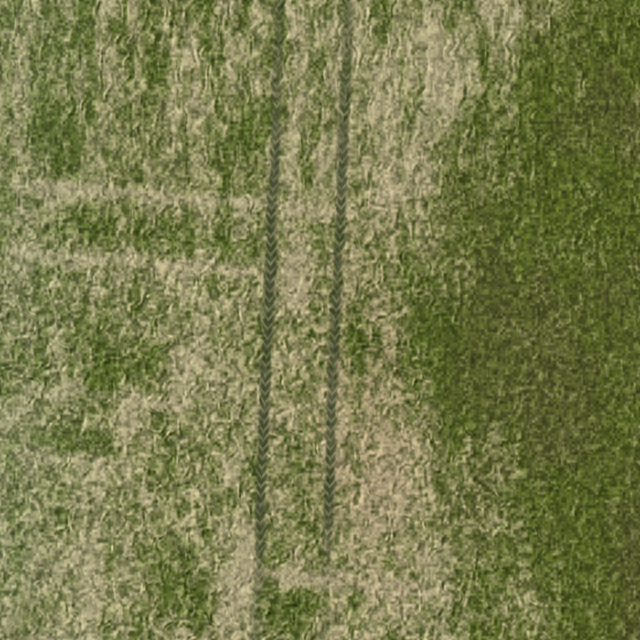
Reproduce this texture procedurally as a Shadertoy shader.

```glsl
// Aerial view of a mown meadow: dry straw over grass, crossed by two treaded wheel tracks.

const vec3 GRASS = vec3(0.32, 0.38, 0.15);
const vec3 OLIVE = vec3(0.32, 0.37, 0.135);
const vec3 SOIL = vec3(0.36, 0.35, 0.21);
const vec3 STRAW = vec3(0.69, 0.655, 0.505);
const vec3 RUSSET = vec3(0.67, 0.59, 0.455);
const vec3 HAZE = vec3(0.54, 0.59, 0.45);
const vec3 RUT = vec3(0.22, 0.25, 0.16);
const vec3 LUG = vec3(0.47, 0.48, 0.33);
const float TRACK_HALF_WIDTH = 0.0088;
const float TREAD_PITCH = 0.0145;
const float TRACK_LEAN = 0.039;
const float LEFT_TRACK = 0.399;
const float RIGHT_TRACK = 0.505;

// Patches: centre xy, radii zw
const vec4 DRY[12] = vec4[12](
    vec4(0.80, 0.98, 0.07, 0.06), vec4(0.78, 0.22, 0.04, 0.10),
    vec4(0.63, 0.72, 0.04, 0.08), vec4(0.11, 0.70, 0.05, 0.016),
    vec4(0.46, 0.57, 0.03, 0.05), vec4(0.30, 0.43, 0.05, 0.06),
    vec4(0.60, 0.27, 0.08, 0.17), vec4(0.13, 0.08, 0.03, 0.12),
    vec4(0.20, 0.33, 0.025, 0.06), vec4(0.37, 0.08, 0.025, 0.08),
    vec4(0.83, 0.05, 0.05, 0.07), vec4(0.69, 0.88, 0.08, 0.08));
const vec4 LUSH[12] = vec4[12](
    vec4(0.10, 0.79, 0.05, 0.07), vec4(0.25, 0.89, 0.025, 0.05),
    vec4(0.17, 0.43, 0.09, 0.06), vec4(0.15, 0.645, 0.10, 0.025),
    vec4(0.13, 0.31, 0.06, 0.03), vec4(0.28, 0.08, 0.045, 0.05),
    vec4(0.11, 0.93, 0.04, 0.05), vec4(0.46, 0.06, 0.06, 0.03),
    vec4(0.37, 0.77, 0.04, 0.06), vec4(0.55, 0.47, 0.02, 0.04),
    vec4(0.70, 0.44, 0.06, 0.10), vec4(0.29, 0.62, 0.07, 0.022));
// Straw rows: start x, end x, height at x = 0, slope
const vec4 ROWS[5] = vec4[5](
    vec4(0.02, 0.56, 0.715, -0.09), vec4(0.00, 0.41, 0.608, -0.09),
    vec4(0.06, 0.30, 0.400, -0.12), vec4(0.04, 0.20, 0.295, -0.12),
    vec4(0.38, 0.72, 0.150, -0.11));

float hash(vec2 cell) {
    uvec2 q = uvec2(ivec2(cell)) * uvec2(1597334673u, 3812015801u);
    uint n = (q.x ^ q.y) * 1597334673u;
    n = (n ^ (n >> 15)) * 2246822519u;
    return float((n ^ (n >> 13)) & 65535u) / 65535.0;
}

float noise(vec2 p) {
    vec2 i = floor(p), f = fract(p);
    f = f * f * (3.0 - 2.0 * f);
    return mix(mix(hash(i), hash(i + vec2(1, 0)), f.x),
               mix(hash(i + vec2(0, 1)), hash(i + vec2(1, 1)), f.x), f.y);
}

float fbm(vec2 p) {
    return 0.5 * noise(p) + 0.3 * noise(p * 2.1 + 17.0) + 0.2 * noise(p * 4.3 + 41.0);
}

float blob(vec2 p, vec4 shape) {
    vec2 d = (p - shape.xy) / shape.zw;
    return exp(-dot(d, d));
}

// Short tangled stalks, combed upright by "upright"
float stalks(vec2 p, float upright) {
    vec2 q = p + 0.014 * (vec2(noise(p * 60.0), noise(p * 60.0 + 31.0)) - 0.5);
    float tangled = noise(q * vec2(170.0, 125.0));
    float combed = noise(q * vec2(190.0, 50.0) + 9.0);
    return mix(tangled, combed, upright);
}

// 0 in the straw field, 1 in the green margin on the right
float margin(vec2 p) {
    float edge = 0.71 + 0.12 * smoothstep(0.5, 1.0, p.y) + 0.10 * (1.0 - smoothstep(0.0, 0.45, p.y));
    edge += 0.14 * (fbm(p * vec2(18.0, 7.0)) - 0.5);
    return smoothstep(edge - 0.19, edge + 0.11, p.x);
}

float strawCover(vec2 p, float green) {
    vec2 q = p + 0.02 * (vec2(fbm(p * 24.0), fbm(p * 24.0 + 53.0)) - 0.5);
    float cover = mix(0.49, 0.09, green);
    float dry = 0.0, lush = 0.0;
    for (int i = 0; i < 12; i++) {
        dry = max(dry, blob(q, DRY[i]));
        lush = max(lush, blob(q, LUSH[i]));
    }
    cover += 0.29 * dry - 0.33 * lush;
    for (int i = 0; i < 5; i++) {
        vec4 row = ROWS[i];
        float off = (q.y - row.z - row.w * q.x) / 0.011;
        float span = smoothstep(row.x - 0.03, row.x + 0.02, p.x) * (1.0 - smoothstep(row.y - 0.04, row.y + 0.02, p.x));
        cover += 0.28 * span * exp(-off * off);
    }
    float streaks = noise(q * vec2(70.0, 8.0) + 5.0) - 0.5;
    cover += streaks * mix(0.22, 0.48, smoothstep(0.55, 0.9, p.y)) * (1.0 - 0.5 * green);
    return cover + 0.50 * (fbm(p * vec2(34.0, 23.0) + 70.0) - 0.5) * (1.0 - 0.3 * green);
}

// Darkened rut with chevron lugs whose arms rise outwards
vec3 addTrack(vec3 col, vec2 p, float foot, float strength) {
    float wander = 0.004 * (noise(vec2(p.y * 9.0, foot * 90.0)) - 0.5);
    float across = abs(p.x - foot - TRACK_LEAN * p.y - wander) / TRACK_HALF_WIDTH;
    float body = 1.0 - smoothstep(0.45, 1.25, across + 0.5 * (noise(p * 110.0) - 0.5));
    float phase = fract(p.y / TREAD_PITCH - across * 0.75);
    float lug = 1.0 - smoothstep(0.08, 0.34, abs(phase - 0.5));
    vec3 tread = mix(RUT, LUG, lug * (0.3 + 0.7 * noise(p * 90.0)));
    return mix(col, tread, body * strength * (0.7 + 0.3 * noise(p * 60.0)));
}

void mainImage(out vec4 fragColor, in vec2 fragCoord) {
    vec2 p = fragCoord / iResolution.xy;
    float green = margin(p);
    float upright = 0.2 + 0.55 * smoothstep(0.5, 0.9, p.y);
    float stalk = stalks(p, upright);
    float relief = stalk - stalks(p + vec2(-0.003, 0.003), upright);
    float grain = 0.65 * noise(p * 240.0) + 0.35 * noise(p * vec2(150.0, 110.0) + 23.0);

    // Grass and bare soil
    float bare = smoothstep(0.45, 0.75, fbm(p * vec2(10.0, 6.0) + 90.0)) * green;
    vec3 grass = mix(mix(GRASS, OLIVE, green), SOIL, 0.45 * bare) * (0.62 + 0.74 * grain);

    // Dry straw
    float russet = blob(p, vec4(0.58, 0.36, 0.13, 0.32));
    vec3 straw = mix(STRAW, RUSSET, 0.6 * russet) * (0.95 + 0.24 * (stalk - 0.5) + 0.42 * (grain - 0.5));
    float cover = strawCover(p, green) + 0.50 * (stalk - 0.5) + 0.25 * (grain - 0.5);
    vec3 col = mix(grass, straw, smoothstep(0.02, 0.86, cover));
    col += 0.14 * relief * (1.0 - 0.4 * green);

    // Pale cast on the left
    float haze = (1.0 - smoothstep(0.0, 0.24, p.x)) * (0.55 + 0.45 * noise(p * 7.0));
    col = mix(col, HAZE * (0.65 + 0.7 * grain), 0.26 * haze);

    // Wheel tracks
    float worn = 1.0 - 0.35 * smoothstep(0.65, 0.95, p.y);
    col = addTrack(col, p, LEFT_TRACK, worn * mix(0.45, 0.9, smoothstep(0.08, 0.20, p.y)));
    col = addTrack(col, p, RIGHT_TRACK, worn * mix(0.12, 0.88, smoothstep(0.08, 0.22, p.y)));
    fragColor = vec4(clamp(col, 0.0, 1.0), 1.0);
}
```
